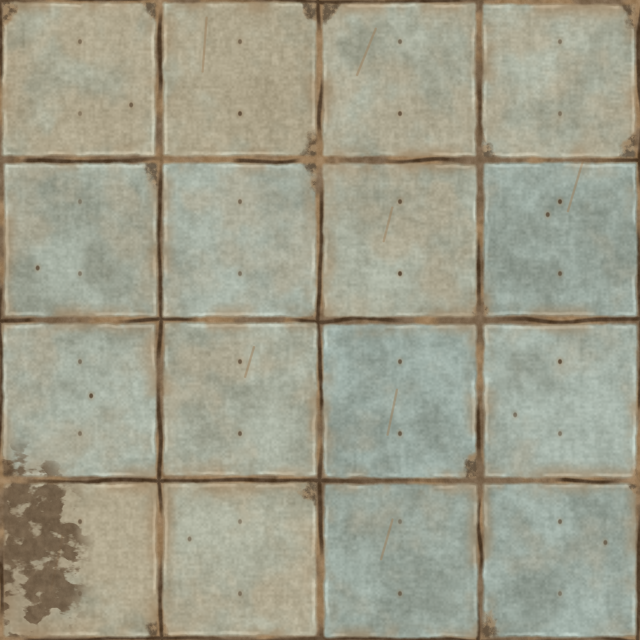
Give the GLSL for this texture, as a Shadertoy shader.

```glsl
// A four by four wall of old glazed tiles with rusty, uneven joints.
// Each tile is a wobbly rounded box, tinted by hash and mottled by layered noise;
// pins, pits, scratches, worn corners and one large stain are laid over the glaze.

#define TILES 4.0
#define JOINT 0.021            // half width of a joint, in tiles
#define WOBBLE 0.020           // unevenness of tile edges
#define GRAIN 0.10             // strength of the fine speckle
#define CORNER_WEAR 0.17       // reach of worn corners, in tiles
#define STAIN_CENTRE vec2(0.12, 0.52)
#define COOL vec3(0.67, 0.70, 0.645)
#define GREY vec3(0.58, 0.595, 0.535)
#define WARM vec3(0.67, 0.645, 0.56)
#define RUST vec3(0.60, 0.49, 0.36)
#define UMBER vec3(0.48, 0.40, 0.31)
#define DARK vec3(0.31, 0.24, 0.17)

float hash(vec2 p) {
    return fract(sin(dot(p, vec2(127.1, 311.7))) * 43758.545);
}

vec2 hash2(vec2 p) {
    return vec2(hash(p), hash(p + 17.3));
}

float noise(vec2 p) {
    vec2 i = floor(p), f = fract(p);
    f = f * f * (3.0 - 2.0 * f);
    return mix(mix(hash(i), hash(i + vec2(1, 0)), f.x),
               mix(hash(i + vec2(0, 1)), hash(i + vec2(1, 1)), f.x), f.y);
}

float fbm(vec2 p) {
    float sum = 0.0, amp = 0.533;
    for (int i = 0; i < 4; i++) {
        sum += amp * noise(p);
        p = mat2(0.8, 0.6, -0.6, 0.8) * p * 2.03 + 5.7;
        amp *= 0.5;
    }
    return sum;
}

float roundBox(vec2 p, float halfSize, float radius) {
    vec2 q = abs(p) - halfSize + radius;
    return length(max(q, 0.0)) + min(max(q.x, q.y), 0.0) - radius;
}

float segment(vec2 p, vec2 a, vec2 b) {
    vec2 ab = b - a;
    return length(p - a - ab * clamp(dot(p - a, ab) / dot(ab, ab), 0.0, 1.0));
}

// Mottled glaze with a tint of its own for every tile
vec3 glazeColor(vec2 p, vec2 id) {
    vec2 seed = p + id * 7.0;
    float tint = hash(id + 3.1);
    float cloud = fbm(seed * 3.0);
    float blotch = fbm(seed * 7.0 + 31.0);
    vec3 col = mix(GREY, COOL, smoothstep(0.28, 0.66, 0.55 * cloud + 0.45 * blotch));
    col = mix(col, WARM, 0.75 * smoothstep(0.38, 0.72, fbm(seed * 4.0 + 60.0) + 0.3 * (tint - 0.5)));
    col += (0.5 - tint) * vec3(-0.05, 0.005, 0.05) + 0.035 * (hash(id + 8.2) - 0.5);
    float weave = noise(p * vec2(14.0, 55.0)) + noise(p * vec2(55.0, 14.0)) - 1.0;
    float speckle = noise(p * 68.0) + noise(p * 33.0) - 1.0;
    return col + GRAIN * (0.5 * speckle + 0.35 * weave);
}

// Two pins on the centre line, one stray pit and an occasional scratch
vec3 addMarks(vec3 col, vec2 f, vec2 id, float px) {
    for (int i = 0; i < 3; i++) {
        float k = float(i);
        vec2 spot = i < 2 ? vec2(0.5, 0.29 + 0.45 * k) : 0.15 + 0.7 * hash2(id + 41.0);
        float strength = mix(0.35, 0.9, hash(id + k * 5.3));
        if (i == 2) strength *= step(0.6, hash(id + 77.0));
        float r = length((f - spot) * vec2(1.0, 0.8));
        col = mix(col, RUST, 0.35 * strength * smoothstep(0.035, 0.008, r));
        col = mix(col, DARK, strength * (1.0 - smoothstep(0.006, 0.011 + px, r)));
    }
    vec2 start = 0.2 + 0.5 * hash2(id + 23.0);
    vec2 end = start + vec2(0.12, 0.3) * (hash2(id + 29.0) + 0.2);
    float scratch = 1.0 - smoothstep(0.002, 0.006 + px, segment(f, start, end));
    return mix(col, RUST, 0.5 * scratch * step(0.6, hash(id + 53.0)));
}

void mainImage(out vec4 fragColor, in vec2 fragCoord) {
    vec2 p = fragCoord / iResolution.xy * TILES;
    vec2 id = floor(p), f = fract(p);
    float px = TILES / iResolution.y;
    float rough = fbm(p * 12.0), fine = fbm(p * 28.0 + 9.0);

    // Tile outline, negative inside
    vec2 shift = 0.012 * (hash2(id + 11.0) - 0.5);
    float d = roundBox(f - 0.5 - shift, 0.5 - JOINT, 0.018) + WOBBLE * (rough - 0.5);

    // Glaze, with a rusty wash and a pale rim along its edges
    vec3 tile = addMarks(glazeColor(p, id), f, id, px);
    float wash = smoothstep(-0.11, 0.0, d) * smoothstep(0.35, 0.7, fbm(p * 5.0 + 80.0));
    tile = mix(tile, RUST, 0.55 * wash);
    float rim = smoothstep(-0.035, -0.018, d) * (1.0 - smoothstep(-0.014, -0.004, d));
    tile += 0.09 * rim * smoothstep(0.3, 0.6, noise(p * 9.0 + 4.0));

    // Worn corners, each with its own strength
    vec2 side = step(0.5, f);
    float corner = length((0.5 - abs(f - 0.5)) * vec2(1.25, 0.8));
    float reach = CORNER_WEAR * smoothstep(0.45, 1.0, hash(id * 2.0 + side + 65.0));
    float worn = smoothstep(0.0, 0.06, reach - corner + 0.16 * (rough - 0.5));
    tile = mix(tile, mix(DARK, RUST, smoothstep(0.3, 0.65, fine)), 0.75 * worn);

    // Large stain, broken into dark flakes
    float spread = 1.0 - smoothstep(0.1, 0.65, length((p - STAIN_CENTRE) * vec2(1.2, 0.75)));
    float flakes = smoothstep(0.52, 0.66, fbm(p * vec2(9.0, 13.0) + 3.0) + 0.16 * spread);
    tile = mix(tile, UMBER, 0.3 * spread);
    tile = mix(tile, mix(DARK, UMBER, fine), 0.8 * flakes * smoothstep(0.0, 0.4, spread));

    // Joint, rust and umber around a dark wandering crack
    vec3 joint = mix(UMBER, RUST, smoothstep(0.35, 0.65, fbm(p * 6.0 + 20.0)));
    vec2 toLine = abs(fract(p + 0.5) - 0.5 + 0.035 * (noise(p * 4.0 + 50.0) - 0.5));
    float crack = 1.0 - smoothstep(0.004, 0.015 + px, min(toLine.x, toLine.y));
    joint = mix(joint, DARK, crack * smoothstep(0.25, 0.6, noise(p * 3.0 + 14.0)));
    joint += 0.16 * (fine - 0.5);

    float cover = 1.0 - smoothstep(-0.006 - px, 0.006 + px, d);
    fragColor = vec4(clamp(mix(joint, tile, cover), 0.0, 1.0), 1.0);
}
```
